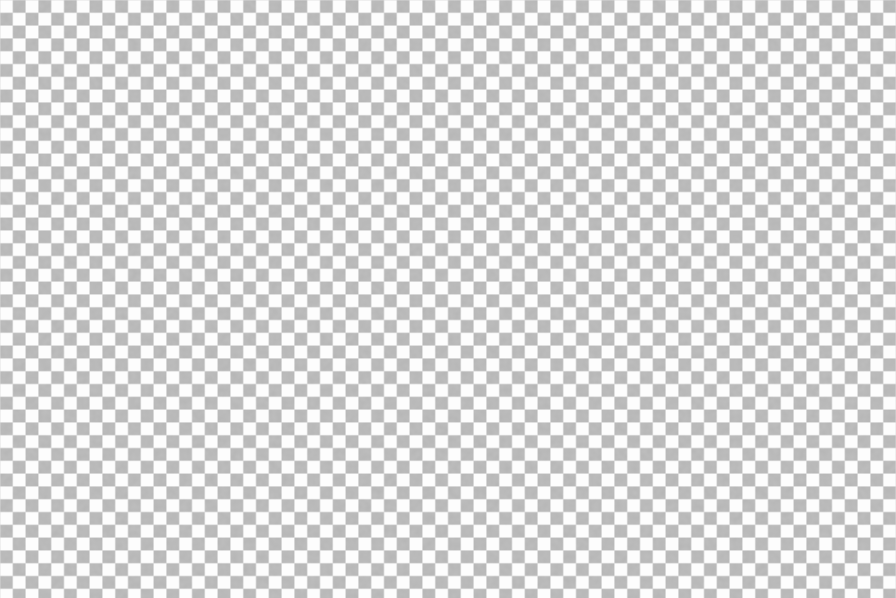
Give the GLSL for this pattern, as a Shadertoy shader.

```glsl
// Fine grey and white checkerboard with softened edges and faint tonal grain.

const float CELLS_ACROSS = 70.0;
const float EDGE_SOFTNESS = 0.13; // full blend width, in cells
const vec3 WHITE = vec3(0.992);
const vec3 GREY = vec3(0.728);

vec2 hashGradient(vec2 p) {
    vec3 q = fract(vec3(p.xyx) * vec3(0.1031, 0.1030, 0.0973));
    q += dot(q, q.yzx + 33.33);
    return 2.0 * fract((q.xx + q.yz) * q.zy) - 1.0;
}

float gradientNoise(vec2 p) {
    vec2 i = floor(p);
    vec2 f = p - i;
    vec2 u = f * f * f * (f * (f * 6.0 - 15.0) + 10.0);
    float a = dot(hashGradient(i), f);
    float b = dot(hashGradient(i + vec2(1, 0)), f - vec2(1, 0));
    float c = dot(hashGradient(i + vec2(0, 1)), f - vec2(0, 1));
    float d = dot(hashGradient(i + vec2(1, 1)), f - vec2(1, 1));
    return mix(mix(a, b, u.x), mix(c, d, u.x), u.y);
}

// Square wave per axis: +1 in even cells, -1 in odd cells, soft between.
vec2 softSquareWave(vec2 p, float width) {
    vec2 parity = 1.0 - 2.0 * mod(floor(p), 2.0);
    vec2 edgeDistance = 0.5 - abs(fract(p) - 0.5);
    return parity * clamp(2.0 * edgeDistance / width, 0.0, 1.0);
}

// 1 where the cell indices add to an even number, 0 where odd.
float checker(vec2 p, float width) {
    vec2 wave = softSquareWave(p, width);
    return 0.5 + 0.5 * wave.x * wave.y;
}

void mainImage(out vec4 fragColor, in vec2 fragCoord) {
    // Cells are counted from the top left corner.
    float cellsPerPixel = CELLS_ACROSS / iResolution.x;
    vec2 p = vec2(fragCoord.x, iResolution.y - fragCoord.y) * cellsPerPixel;

    float light = checker(p, max(EDGE_SOFTNESS, cellsPerPixel));

    // Slight unevenness inside the grey squares
    vec3 grey = GREY + 0.022 * gradientNoise(p * 2.3 + 7.4);
    vec3 color = mix(grey, WHITE, light);
    fragColor = vec4(color, 1.0);
}
```
